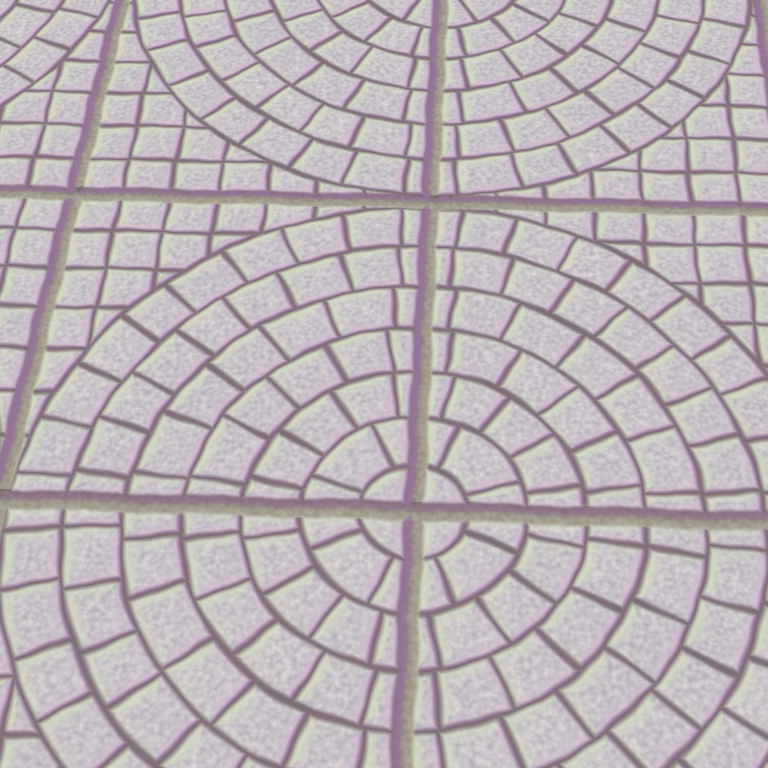
A Shadertoy shader for this texture:

```glsl
// Paving seen at a slant: square tiles with quarter rings of small setts forming circles.

float hash(vec2 p) {
    return fract(sin(dot(p, vec2(127.1, 311.7))) * 43758.547);
}

// Cellular noise: distance to the nearest scattered point
float cellular(vec2 p) {
    vec2 cell = floor(p);
    float nearest = 2.0;
    for (int y = -1; y <= 1; y++)
    for (int x = -1; x <= 1; x++) {
        vec2 c = cell + vec2(x, y);
        vec2 point = c + vec2(hash(c), hash(c + 57.3));
        nearest = min(nearest, length(p - point));
    }
    return nearest;
}

// Canvas position to floor position, one unit per tile (inverse perspective)
vec2 toFloor(vec2 p) {
    vec2 q = p - vec2(0.539, 0.335);
    mat2 m = mat2(0.546, -0.016, 0.024, 0.471) - outerProduct(q, vec2(-0.008, 0.17));
    return inverse(m) * q;
}

// Uneven edges from layered sines
vec2 wobble(vec2 uv) {
    return uv + 0.0025 * sin(uv.yx * vec2(23.0, 19.0) + 1.3)
              + 0.0011 * sin(uv.yx * vec2(61.0, 73.0) + uv * 31.0);
}

// Distance to the edge of the wide joints between tiles
float jointDistance(vec2 uv) {
    vec2 d = abs(uv - round(uv));
    return min(d.x - 0.025, d.y - 0.026);
}

// Distance to the edge of the narrow grooves between setts
float grooveDistance(vec2 uv) {
    vec2 tile = floor(uv);
    vec2 w = abs(mod(uv + 1.0, 2.0) - 1.0);   // circles centre on even corners
    float r = length(w);
    float ring = (r - 0.13) / 0.141;
    float d = abs(ring - clamp(round(ring), 0.0, 6.0)) * 0.141;

    if (ring > 6.0) {
        // Square setts fill the corner outside the circle
        vec2 g = (1.0 - w) / 0.136;
        vec2 lines = abs(g - round(g)) * 0.136;
        d = min(d, min(lines.x, lines.y));
    } else if (ring > 0.0) {
        // Radial cuts, more of them in the outer rings
        float k = floor(ring) + 1.0;
        float cuts = floor(1.4 * k + 1.3);
        float t = atan(w.y, w.x) / 1.5708 * cuts;
        float jitter = 0.14 * (hash(tile * 3.7 + vec2(floor(t), k * 9.0)) - 0.5);
        d = min(d, abs(fract(t) - 0.5 - jitter) / cuts * r * 1.5708);
    }
    float wear = 0.0018 * sin(uv.x * 17.0 + 2.0 * sin(uv.y * 13.0));
    return d - 0.0082 - wear;
}

float carvedDistance(vec2 p) {
    vec2 uv = wobble(toFloor(p));
    return min(jointDistance(uv), grooveDistance(uv));
}

void mainImage(out vec4 fragColor, in vec2 fragCoord) {
    vec2 p = fragCoord / iResolution.xy;
    vec2 uv = wobble(toFloor(p));
    float d = carvedDistance(p);

    // Which side of a cut this is: -1 upper left, +1 lower right
    vec2 fringe = vec2(-0.0033, 0.0017);
    float lean = (carvedDistance(p - fringe) - carvedDistance(p + fringe)) / 0.013;
    float violetSide = clamp(-lean, 0.0, 1.0);
    float greenSide = clamp(lean, 0.0, 1.0);

    // Granite speckle and slow stains
    float grain = cellular(uv * 52.0) - cellular(uv * 67.0 + 31.0);
    float stain = sin(uv.x * 7.0 + 2.0 * sin(uv.y * 5.0)) * sin(uv.y * 9.0 + uv.x * 3.0);
    vec3 stone = vec3(0.785, 0.765, 0.785) + grain * vec3(0.1, 0.1, 0.075);
    stone += 0.008 * stain * vec3(1.0, 0.9, 0.5);

    // Pale green and pink rims beside the cuts
    float rim = exp(-pow(max(d, 0.0) / 0.021, 2.0));
    stone = mix(stone, vec3(0.83, 0.86, 0.76), rim * greenSide);
    stone = mix(stone, vec3(0.82, 0.73, 0.82), rim * violetSide * 0.8);

    // Joints are shaded on their upper left side, sandy on the other
    vec2 side = uv - round(uv);
    float across = abs(side.y) < 0.028 ? -side.y : side.x;
    vec3 mortar = mix(vec3(0.50, 0.44, 0.46), vec3(0.64, 0.62, 0.56),
                      smoothstep(-0.02, 0.016, across)) + 0.06 * grain;
    float inJoint = 1.0 - smoothstep(-0.002, 0.008, jointDistance(uv));

    // Grooves: dark bed, violet on one wall and sandy on the other
    vec3 groove = mix(vec3(0.49, 0.43, 0.46), vec3(0.64, 0.62, 0.57), greenSide * 0.6);
    vec3 carved = mix(groove, mortar, inJoint);
    carved = mix(carved, vec3(0.60, 0.46, 0.62), violetSide * 0.8);

    float cover = 1.0 - smoothstep(-0.007, 0.007, d);
    fragColor = vec4(mix(stone, carved, cover), 1.0);
}
```
